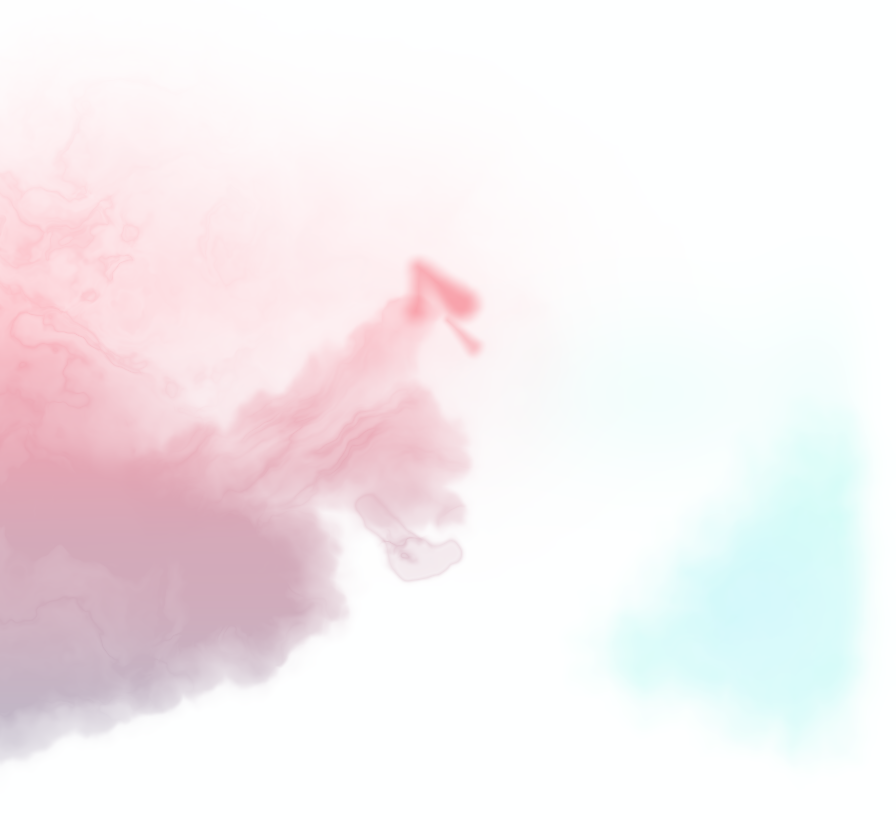
Give the GLSL for this background, as a Shadertoy shader.

```glsl
float hash(vec2 p) {
    p = fract(p * vec2(123.34, 345.45));
    p += dot(p, p + 34.35);
    return fract(p.x * p.y);
}

float noise(vec2 p) {
    vec2 i = floor(p), f = fract(p);
    f = f * f * f * (f * (f * 6.0 - 15.0) + 10.0);
    return mix(mix(hash(i), hash(i + vec2(1, 0)), f.x),
               mix(hash(i + vec2(0, 1)), hash(i + vec2(1, 1)), f.x), f.y);
}

float fbm(vec2 p) {
    float sum = 0.0, amp = 0.5;
    for (int i = 0; i < 5; i++) {
        sum += amp * noise(p);
        p = mat2(1.6, 1.2, -1.2, 1.6) * p + 7.3;
        amp *= 0.5;
    }
    return sum;
}

// Rounded lobes, high at each scattered cell centre
float billow(vec2 p) {
    vec2 cell = floor(p);
    float nearest = 1.0;
    for (int y = -1; y <= 1; y++)
        for (int x = -1; x <= 1; x++) {
            vec2 c = cell + vec2(x, y);
            vec2 centre = c + 0.2 + 0.6 * vec2(hash(c), hash(c + 19.7));
            nearest = min(nearest, length(p - centre));
        }
    return 1.0 - nearest;
}

// Thin folded sheets
float filament(vec2 p) {
    float ridge = 1.0 - abs(2.0 * fbm(p) - 0.95);
    return pow(clamp(ridge, 0.0, 1.0), 7.0);
}

float cone(vec2 p, vec2 a, vec2 b, float ra, float rb) {
    vec2 ab = b - a;
    float h = clamp(dot(p - a, ab) / dot(ab, ab), 0.0, 1.0);
    return length(p - a - ab * h) - mix(ra, rb, h);
}

float smin(float a, float b, float k) {
    float h = max(k - abs(a - b), 0.0) / k;
    return min(a, b) - 0.25 * h * h * k;
}

float inside(float d, float soft) {
    return 1.0 - smoothstep(-soft, 0.3 * soft, d);
}

float glow(vec2 p, vec2 centre, vec2 size) {
    vec2 q = (p - centre) / size;
    return exp(-dot(q, q));
}

void mainImage(out vec4 fragColor, in vec2 fragCoord) {
    vec2 p = fragCoord / iResolution.y;
    vec2 swirl = vec2(fbm(p * 7.0 + 3.1), fbm(p * 7.0 + 41.7)) - 0.48;
    vec2 q = p + 0.07 * swirl;
    float lobes = 0.03 * (billow(q * 15.0) - 0.5) + 0.01 * (billow(q * 37.0) - 0.5);

    // Streaks run along the rising arm
    vec2 along = mat2(0.83, -0.56, 0.56, 0.83) * (p + 0.13 * swirl);
    float streaks = filament(along * vec2(5.0, 14.0));
    float folds = filament(q * 9.0 + 3.0 * swirl);
    float cloud = fbm(q * 6.0 + 2.0 * swirl);

    // Heavy body: crisp billows below, dissolving upward
    float body = cone(q, vec2(-0.02, 0.34), vec2(0.27, 0.31), 0.30, 0.145) - lobes;
    float rise = smoothstep(0.32, 0.52, p.y);
    float bodyInk = 0.25 * inside(body, mix(0.012, 0.25, rise))
                  + 0.75 * inside(body, mix(0.085, 0.28, rise));
    bodyInk *= 0.76 + 0.35 * cloud + 0.12 * folds;

    // Arm reaching right, with a curl hanging from its end
    float arm = cone(q, vec2(0.20, 0.42), vec2(0.49, 0.46), 0.06, 0.07);
    arm = smin(arm, cone(q, vec2(0.34, 0.49), vec2(0.51, 0.605), 0.055, 0.025), 0.05);
    arm = smin(arm, cone(q, vec2(0.49, 0.42), vec2(0.535, 0.38), 0.06, 0.025), 0.03);
    arm -= 0.8 * lobes;
    float armInk = 0.2 * inside(arm, 0.012) + 0.5 * inside(arm, 0.07);
    armInk *= 0.55 + 0.55 * cloud + 0.4 * streaks;

    float curl = cone(q, vec2(0.46, 0.39), vec2(0.50, 0.325), 0.018, 0.024);
    curl = smin(curl, cone(q, vec2(0.49, 0.318), vec2(0.535, 0.325), 0.022, 0.02), 0.02);
    float curlInk = inside(curl, 0.014) * (0.22 + 0.4 * folds);
    curlInk += 0.3 * inside(abs(curl + 0.006) - 0.003, 0.006);

    // Bright cap and its small drip
    vec2 h = p + 0.025 * swirl;
    float cap = cone(h, vec2(0.512, 0.675), vec2(0.56, 0.628), 0.012, 0.027);
    cap = smin(cap, cone(h, vec2(0.515, 0.67), vec2(0.505, 0.615), 0.006, 0.018), 0.03);
    float drip = cone(h, vec2(0.545, 0.605), vec2(0.58, 0.573), 0.006, 0.012);
    float capInk = inside(cap, 0.022) * (0.7 + 0.3 * cloud) + 0.55 * inside(drip, 0.012);

    // Pale veil above
    float veil = 0.36 * glow(p, vec2(0.02, 0.57), vec2(0.22, 0.20))
               + 0.20 * glow(p, vec2(0.30, 0.64), vec2(0.28, 0.17))
               + 0.08 * glow(p, vec2(0.55, 0.58), vec2(0.13, 0.17))
               + 0.12 * glow(p, vec2(0.12, 0.79), vec2(0.15, 0.12));
    veil *= 0.5 + cloud + 0.5 * folds * (1.0 - smoothstep(0.15, 0.4, p.x));

    // Ink hue shifts from violet grey through rose to coral
    vec3 ink = mix(vec3(0.72, 0.68, 0.75), vec3(0.80, 0.62, 0.69), smoothstep(0.08, 0.32, p.y));
    ink = mix(ink, vec3(0.91, 0.60, 0.66), smoothstep(0.30, 0.50, p.y));
    ink = mix(ink, vec3(0.98, 0.60, 0.65), smoothstep(0.48, 0.64, p.y));
    float clear = (1.0 - clamp(bodyInk, 0.0, 0.95)) * (1.0 - clamp(armInk, 0.0, 0.9))
                * (1.0 - clamp(curlInk, 0.0, 0.8)) * (1.0 - clamp(veil, 0.0, 0.8));
    vec3 color = mix(vec3(0.997, 1.0, 1.0), ink, 0.92 * (1.0 - clear));
    color = mix(color, vec3(0.97, 0.59, 0.63), clamp(capInk, 0.0, 0.9));

    // Mint cloud at the right
    float mint = cone(q, vec2(0.78, 0.21), vec2(0.93, 0.24), 0.07, 0.165);
    mint = smin(mint, cone(q, vec2(0.94, 0.28), vec2(1.01, 0.43), 0.13, 0.07), 0.06);
    float mintInk = (1.0 - smoothstep(-0.08, 0.035, mint - lobes)) * (0.62 + 0.4 * cloud);
    mintInk += 0.28 * glow(p, vec2(0.80, 0.52), vec2(0.15, 0.10));
    mintInk += 0.25 * glow(p, vec2(1.0, 0.50), vec2(0.07, 0.13));
    mintInk *= 1.0 - 0.9 * smoothstep(1.02, 1.09, p.x);
    vec3 mintColor = mix(vec3(0.84, 0.99, 0.97), vec3(0.80, 0.97, 0.98),
                         glow(p, vec2(0.92, 0.25), vec2(0.12)));
    color = mix(color, mintColor, clamp(mintInk, 0.0, 1.0));

    fragColor = vec4(color, 1.0);
}
```
